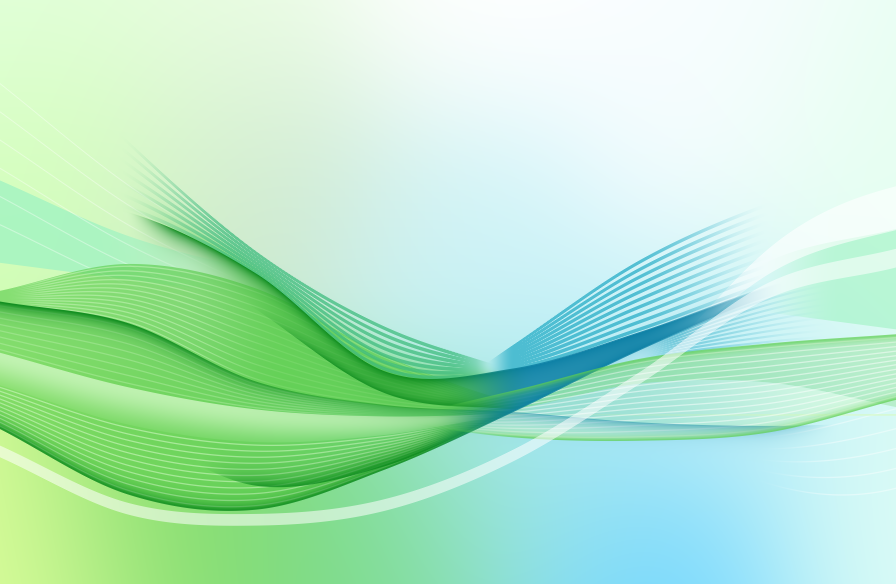
Give the GLSL for this background, as a WebGL 2 fragment shader.

```glsl
#version 300 es
precision highp float;
// Flowing green and teal ribbons over a soft pastel backdrop.
// Smooth curves y = f(x) bound fills and line meshes, and carry dark edges
// that fade to one side. Heights run downward from the top edge.
uniform vec2 u_resolution;
out vec4 fragColor;

const float GLOW_FALLOFF = 17.0;
const float HAIR = 0.0011;   // half width of mesh lines
const float STRAND = 0.0031; // half width of fan lines
const vec3 WHITE = vec3(1);
const vec3 LEAF = vec3(0.37, 0.81, 0.31);
const vec3 FOREST = vec3(0.03, 0.53, 0.10);
const vec3 PALE = vec3(0.84, 0.98, 0.79);
const vec3 MINT = vec3(0.62, 0.95, 0.76);
const vec3 SEA = vec3(0.25, 0.74, 0.50);
const vec3 TEAL = vec3(0.23, 0.71, 0.80);
const vec3 OCEAN = vec3(0.03, 0.49, 0.64);

float px, x, y; // pixel height and position in canvas units
vec3 col;
vec4 glowSum = vec4(0);

// Smooth curve through eight evenly spaced heights, in thousandths
float curve(vec4 a, vec4 b) {
    float k[8] = float[8](a.x, a.y, a.z, a.w, b.x, b.y, b.z, b.w);
    float s = clamp(x, 0.0, 0.9999) * 7.0, f = fract(s);
    int i = int(s);
    float p1 = k[i], p2 = k[i + 1];
    float p0 = i > 0 ? k[max(i - 1, 0)] : 2.0 * p1 - p2;
    float p3 = i < 6 ? k[min(i + 2, 7)] : 2.0 * p2 - p1;
    return 0.001 * (p1 + 0.5 * f * (p2 - p0 + f * (2.0 * p0 - 5.0 * p1 + 4.0 * p2 - p3
        + f * (3.0 * (p1 - p2) + p3 - p0))));
}

float cover(float d) { return clamp(d / px + 0.5, 0.0, 1.0); }
float band(float top, float low) { return cover(y - top) * cover(low - y); }
float rise(float a, float b) { return smoothstep(a, b, x); }
float span(float a, float b, float c, float d) { return rise(a, b) * (1.0 - rise(c, d)); }

// Evenly shared lines between two curves
float mesh(float top, float low, float count, float halfWidth) {
    float gap = max(low - top, 0.0001) / count;
    float d = abs(fract((y - top) / gap) - 0.5) * gap;
    return band(top, low) * cover(halfWidth - d) * smoothstep(px, 2.5 * px, gap);
}

// Sharp on one side, fading on the other; the sign of fade picks the side
float edge(float c, float fade) {
    float d = (y - c) * sign(fade);
    return cover(d + px) * exp(-max(d, 0.0) / abs(fade));
}

void paint(vec3 ink, float alpha) { col = mix(col, ink, clamp(alpha, 0.0, 1.0)); }

// Soft backdrop color, with place and tint in percent
void glow(vec2 center, vec3 tint) {
    vec2 d = vec2(x, y) - 0.01 * center;
    d.x *= u_resolution.x / u_resolution.y;
    glowSum += vec4(0.01 * tint, 1) * exp(-GLOW_FALLOFF * dot(d, d));
}

void main() {
    px = 1.0 / u_resolution.y;
    x = gl_FragCoord.x / u_resolution.x;
    y = 1.0 - gl_FragCoord.y * px;

    // Backdrop
    glow(vec2(2, 2), vec3(89, 100, 87));
    glow(vec2(6, 26), vec3(82, 100, 71));
    glow(vec2(28, 30), vec3(80, 90, 80));
    glow(vec2(25, 6), vec3(93, 100, 90));
    glow(vec2(52, 2), vec3(100));
    glow(vec2(52, 40), vec3(80, 95, 97));
    glow(vec2(78, 18), vec3(97, 99, 100));
    glow(vec2(98, 30), vec3(90, 100, 94));
    glow(vec2(80, 62), vec3(79, 95, 97));
    glow(vec2(1, 98), vec3(88, 100, 62));
    glow(vec2(20, 92), vec3(51, 86, 42));
    glow(vec2(42, 94), vec3(49, 86, 56));
    glow(vec2(60, 82), vec3(66, 91, 95));
    glow(vec2(74, 100), vec3(42, 83, 100));
    glow(vec2(98, 92), vec3(87, 99, 96));
    col = glowSum.rgb / glowSum.a;

    // Guide curves
    float crest = curve(vec4(498, 452, 494, 608), vec4(687, 707, 717, 727));
    float spine = curve(vec4(518, 555, 655, 695), vec4(707, 725, 731, 725));
    float keel = curve(vec4(733, 845, 871, 803), vec4(705, 598, 508, 458));
    float arc = curve(vec4(773, 871, 890, 865), vec4(781, 647, 498, 442));
    float sweep = curve(vec4(340, 365, 470, 637), vec4(633, 570, 492, 428));
    float upper = curve(vec4(0, 235, 430, 556), vec4(633, 687, 707, 727));
    float fan = curve(vec4(900, 880, 820, 737), vec4(592, 442, 343, 279));
    float fold = curve(vec4(300, 380, 528, 671), vec4(699, 713, 720, 720));
    float hem = curve(vec4(680, 737, 830, 797), vec4(700, 600, 520, 450));
    float tailTop = curve(vec4(750, 740, 730, 717), vec4(671, 616, 590, 574));
    float tailMid = curve(vec4(720), vec4(701, 657, 655, 697));
    float tailLow = curve(vec4(620, 650, 680, 717), vec4(747, 753, 739, 683));
    float sheenTop = curve(vec4(604, 663, 701, 713), vec4(709));
    float sheenLow = curve(vec4(660, 727, 757, 745), vec4(712));
    float veil = curve(vec4(309, 404, 462, 498), vec4(500));

    // Pale veils and beams
    float left = 1.0 - rise(0.1, 0.3), right = rise(0.84, 0.94), beam = rise(0.68, 1.0);
    paint(MINT, 0.75 * left * band(veil, 0.45 + 0.2 * x));
    paint(WHITE, 0.35 * left * mesh(veil - 0.19 + 0.6 * x, veil + 0.1, 6.0, HAIR));
    paint(MINT, 0.6 * right * band(arc - 0.05, 0.36 + 0.204 * x));
    paint(WHITE, 0.6 * rise(0.68, 0.85) * band(arc - 0.123 * beam, arc - 0.048 * beam));
    paint(WHITE, 0.4 * right * mesh(tailLow, tailLow + 0.17 * beam, 5.0, HAIR));

    // Green body with meshes and sheen
    float body = band(crest, keel) * (1.0 - rise(0.5, 0.6));
    paint(LEAF, body * (0.86 - 0.2 * smoothstep(0.0, 0.06, keel - y)));
    paint(PALE, 0.45 * mesh(crest, spine, 13.0, HAIR));
    paint(PALE, 0.3 * mesh(spine, sheenTop, 8.0, HAIR));
    paint(PALE, 0.75 * band(sheenTop, sheenLow) * (1.0 - smoothstep(sheenTop, sheenLow + 0.02, y)));
    paint(PALE, 0.55 * body * mesh(sheenLow, keel, 11.0, HAIR));

    // Right tail and blue wash
    float tail = rise(0.45, 0.6);
    paint(TEAL, 0.6 * span(0.56, 0.6, 0.62, 0.95) * band(tailMid, spine));
    paint(LEAF, tail * (0.42 - 0.17 * beam) * band(tailTop, tailMid));
    paint(PALE, 0.45 * tail * band(tailMid, tailLow));
    paint(WHITE, 0.5 * tail * mesh(tailTop, tailLow, 14.0, HAIR));
    paint(TEAL, 0.5 * span(0.58, 0.66, 0.75, 0.93) * mesh(keel, tailTop, 9.0, 0.6 * STRAND));

    // Green strands and blue fan
    float strands = span(0.13, 0.27, 0.5, 0.57);
    float depth = clamp((y - upper) / max(sweep - upper, 0.001), 0.0, 1.0);
    paint(LEAF, 0.75 * strands * depth * depth * band(upper, sweep));
    paint(SEA, 0.75 * strands * mesh(upper, sweep, 7.0, STRAND));
    paint(TEAL, 0.85 * span(0.53, 0.55, 0.7, 0.86) * mesh(fan, sweep, 10.0, STRAND));

    // Dark crossing ribbons
    vec3 ink = mix(FOREST, OCEAN, rise(0.46, 0.6));
    paint(LEAF, 0.7 * span(0.2, 0.32, 0.5, 0.6) * band(sweep, spine));
    paint(ink, 0.8 * span(0.48, 0.58, 0.7, 0.88) * band(sweep, keel));
    paint(ink, 0.85 * span(0.14, 0.2, 0.72, 0.88) * edge(sweep, 0.018));
    paint(FOREST, 0.75 * span(0.27, 0.38, 0.5, 0.6) * edge(fold, -0.016));
    paint(ink, (0.9 - 0.45 * rise(0.1, 0.4)) * (1.0 - right) * edge(spine, 0.014));
    paint(ink, 0.75 * span(0.22, 0.3, 0.45, 0.62) * edge(hem, -0.018));
    paint(ink, 0.8 * (1.0 - rise(0.7, 0.88)) * edge(keel, -0.011));
    paint(LEAF, 0.7 * tail * (edge(tailTop, 0.006) + edge(tailLow, -0.006)));

    // White arc
    paint(WHITE, 0.55 * cover(0.01 + 0.006 * beam - abs(y - arc)));
    fragColor = vec4(col, 1);
}
```
